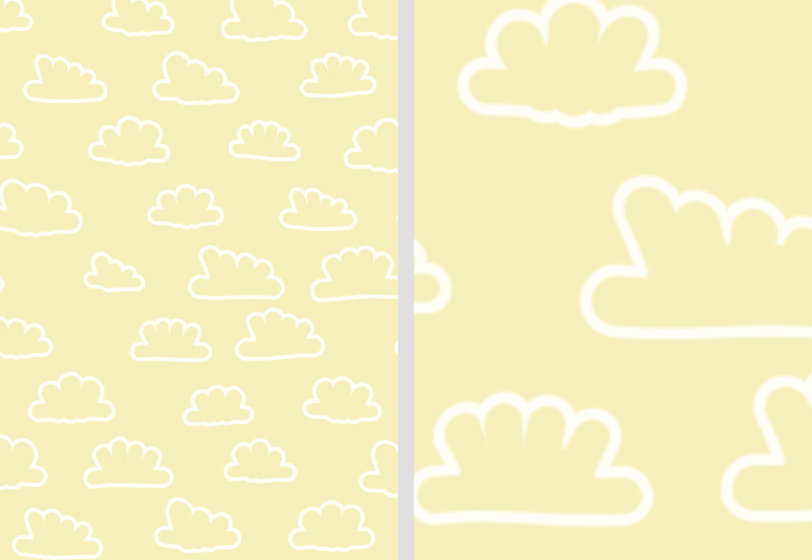
Left: the whole. Right: its middle third, enlarged.
Write a Shadertoy shader that draws this pattern.

```glsl
// Hand-drawn white cloud outlines scattered over a pale yellow ground.

#define CELL       vec2(0.235, 0.115)  // spacing of clouds, in canvas heights
#define ROW_SHIFT  0.43                // sideways shift per row, in cells
#define JITTER     vec2(0.10, 0.07)    // random offset, in cells
#define MIN_SIZE   0.048               // smallest half width of a cloud
#define MAX_SIZE   0.083               // largest half width of a cloud
#define LINE_WIDTH 0.0068
#define SOFTNESS   0.0016
#define SEED       7.0

const vec3 GROUND = vec3(0.970, 0.937, 0.733);
const vec3 INK    = vec3(1.000, 0.995, 0.965);

float hash(vec2 p) {
    vec3 q = fract(vec3(p.xyx + SEED) * vec3(0.1031, 0.1030, 0.0973));
    q += dot(q, q.yzx + 33.33);
    return fract((q.x + q.y) * q.z);
}

float capsule(vec2 p, vec2 a, vec2 b, float radius) {
    vec2 pa = p - a, ba = b - a;
    float t = clamp(dot(pa, ba) / dot(ba, ba), 0.0, 1.0);
    return length(pa - ba * t) - radius;
}

// Signed distance to a cloud of half width 1: flat base, body, fanned bumps.
float cloud(vec2 p, vec2 id) {
    float phase = 6.2832 * hash(id + 11.3);
    p.y += 0.35 + 0.1 * (hash(id + 23.7) - 0.4) * p.x;
    p.y += 0.025 * sin(3.0 * p.x + phase);
    p.x += 0.020 * sin(5.0 * p.y + phase);

    float endRadius = mix(0.19, 0.23, hash(id + 5.1));
    float d = capsule(p, vec2(endRadius - 1.0, 0.0), vec2(1.0 - endRadius, 0.0), endRadius);
    d = min(d, capsule(p, vec2(-0.3, 0.12), vec2(0.3, 0.12), 0.33));

    float count = hash(id + 31.9) < 0.65 ? 3.0 : 4.0;
    float spacing = 1.44 / count;
    float peak = mix(-0.5, 0.12, hash(id + 47.2));
    for (float i = 0.0; i < count; i++) {
        float vary = hash(id * 3.7 + i * 17.0 + 2.0) - 0.5;
        float x = (i + 0.5) * spacing - 0.72 + 0.06 * vary;
        float away = abs(x - peak);
        float radius = spacing * (0.62 - 0.10 * min(away, 1.0) + 0.06 * vary);
        float top = 0.90 - 0.36 * away + 0.10 * vary;
        d = min(d, capsule(p, vec2(0.55 * x, 0.0), vec2(x, top - radius), radius));
    }
    return d;
}

void mainImage(out vec4 fragColor, in vec2 fragCoord) {
    vec2 uv = fragCoord / iResolution.y;
    vec2 grid = uv / CELL;
    float lineDist = 1.0;

    // Visit the neighbouring cells of the shifted rows
    for (float j = -1.0; j <= 1.0; j++) {
        float row = floor(grid.y) + j;
        float shift = ROW_SHIFT * row;
        for (float i = -1.0; i <= 1.0; i++) {
            vec2 id = vec2(floor(grid.x + shift) + i, row);
            vec2 offset = JITTER * (2.0 * vec2(hash(id), hash(id + 71.4)) - 1.0);
            vec2 center = (id + 0.5 - vec2(shift, 0.0) + offset) * CELL;
            float size = mix(MIN_SIZE, MAX_SIZE, sqrt(hash(id + 91.8)));
            float d = cloud((uv - center) / size, id) * size;
            lineDist = min(lineDist, abs(d) - 0.5 * LINE_WIDTH);
        }
    }

    // Ink the outline with a soft edge
    float soft = max(SOFTNESS, 0.7 / iResolution.y);
    float ink = 1.0 - smoothstep(-soft, soft, lineDist);
    fragColor = vec4(mix(GROUND, INK, ink), 1.0);
}
```
